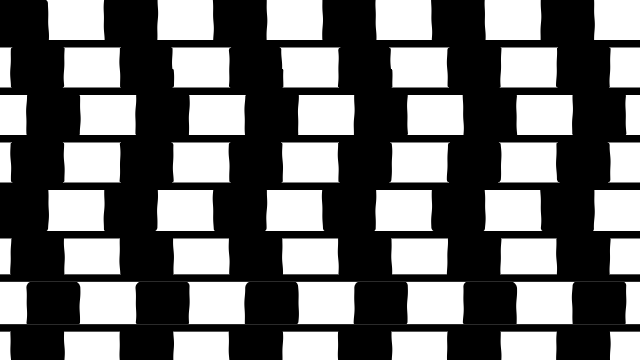
This pattern is drawn by a WebGL 2 fragment shader. Its source:

```glsl
#version 300 es
precision highp float;
// Staggered black and white tile rows between black bars, with unevenly rounded corners.

uniform vec2 u_resolution;
out vec4 fragColor;

float hash(vec2 p) {
    return fract(sin(dot(p, vec2(127.1, 311.7))) * 43758.547);
}

// Centre of the bar below a row; the lower bars sit slightly off the grid.
float barY(int row) {
    float drift = row == 4 ? 1.2 : row == 5 ? -3.8 : row == 6 ? -1.0 : 0.0;
    return 52.5 + 57.0 * float(row) + drift;
}

float roundedBox(vec2 p, vec2 halfSize, float radius) {
    vec2 q = abs(p) - halfSize + radius;
    return length(max(q, 0.0)) + min(max(q.x, q.y), 0.0) - radius;
}

// Corner wear varies by row, side and tile.
float cornerRadius(int row, float column, vec2 side) {
    float topWear[8] = float[8](5.0, 5.0, 3.0, 4.5, 2.0, 0.6, 9.0, 0.5);
    float bottomWear[8] = float[8](2.0, 4.0, 3.0, 5.5, 7.5, 0.5, 4.0, 0.5);
    float chance = hash(vec2(column * 2.0 + side.x, float(row) * 2.0 + side.y));
    float wear = side.y < 0.5 ? topWear[row] : bottomWear[row];
    if (row == 0) return wear * step(0.65, chance);
    return wear * (0.4 + 0.6 * chance);
}

void main() {
    // The canvas is 432 units high, with y measured downwards.
    float unit = 432.0 / u_resolution.y;
    vec2 p = vec2(gl_FragCoord.x, u_resolution.y - gl_FragCoord.y) * unit;

    // Row between two bars
    int row = 0;
    for (int i = 0; i < 7; i++) row += p.y > barY(i) ? 1 : 0;
    float top = barY(row - 1);
    float bottom = barY(row);

    // Rows step right twice, then back twice.
    float shift = 19.0 * (2.0 - abs(mod(float(row), 4.0) - 2.0));
    float across = (p.x - 157.0 - shift) / 131.0;
    float column = floor(across + 0.5);
    vec2 local = vec2((across - column) * 131.0, p.y - 0.5 * (top + bottom));
    vec2 side = step(0.0, local);

    // Slightly wavering vertical edges
    float phase = 6.28 * hash(vec2(column + 7.0 * side.x, float(row)));
    local.x += 0.45 * sin(p.y * 0.09 + phase) + 0.25 * sin(p.y * 0.23 + phase * 2.0);

    // Small nick in the right edge of some tiles in the second row
    if (row == 1 && column >= 0.0 && column <= 2.0 && side.x > 0.5)
        local.x += 1.5 * (1.0 - smoothstep(0.0, 2.0, p.y - 82.0)) - 0.5;

    // Tiles overlap the bars so that no seam shows.
    vec2 halfSize = vec2(32.1, 0.5 * (bottom - top) - 3.7);
    float tile = roundedBox(local, halfSize, cornerRadius(row, column, side));
    float bar = min(abs(p.y - top), abs(p.y - bottom)) - 4.5;

    float white = clamp(min(tile, bar) / unit + 0.5, 0.0, 1.0);
    fragColor = vec4(vec3(white), 1.0);
}
```
